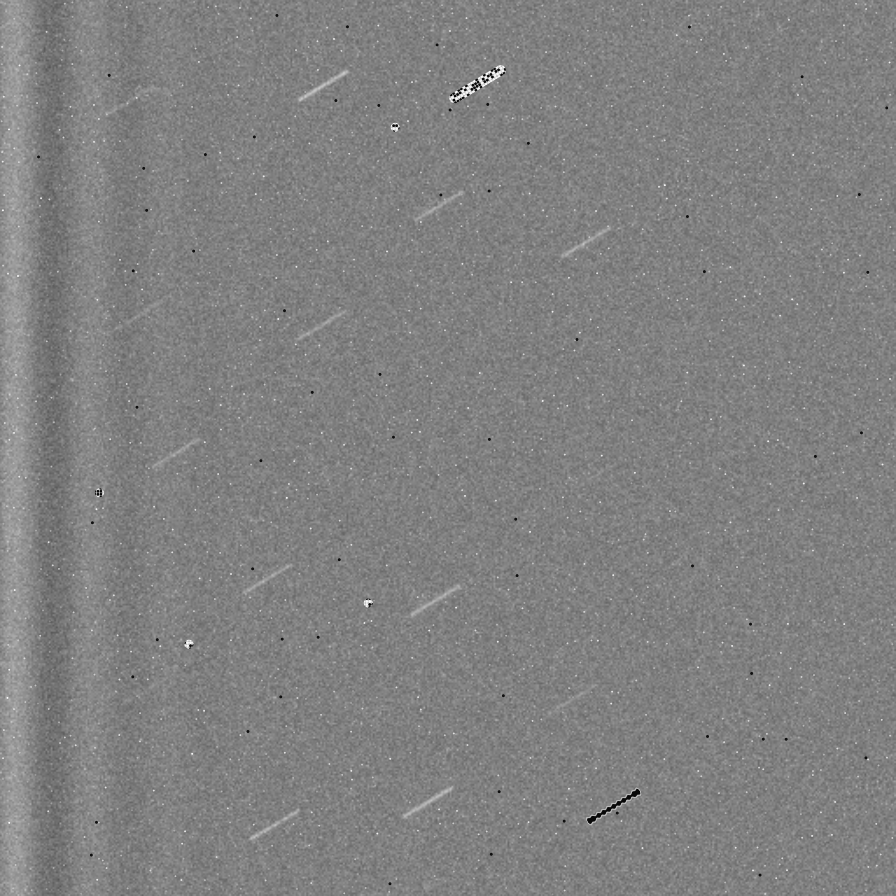
Reproduce this texture procedurally as a Shadertoy shader.

```glsl
// Grainy grey sensor frame: ringing bands at the left, slanted star trails, hot and dead specks.

#define BASE_GREY    0.497
#define GRAIN_CELLS  512.0
#define GRAIN_AMOUNT 0.042
#define BAND_AMOUNT  0.13
#define BAND_PERIOD  0.085
#define BAND_DECAY   0.078
#define HOT_CELLS    80.0
#define DEAD_CELLS   15.0
#define TRAIL_COUNT  14
#define TRAIL_DIR    vec2(0.857, 0.515)
#define TRAIL_HALF   0.030
#define TAU          6.28318

// Integer hash: three values in 0..1 per cell and layer
vec3 hash3(vec2 cell, int layer) {
    uvec3 v = uvec3(ivec3(ivec2(cell), layer)) * 1664525u + 1013904223u;
    v.x += v.y * v.z; v.y += v.z * v.x; v.z += v.x * v.y;
    v ^= v >> 16u;
    v.x += v.y * v.z; v.y += v.z * v.x; v.z += v.x * v.y;
    return vec3(v >> 8u) / 16777216.0;
}

// Bell-shaped grain value with a few bright outliers
float grainAt(vec2 cell) {
    vec3 h = hash3(cell, 1);
    float bell = 2.0 * (h.x + h.y + h.z - 1.5);
    return GRAIN_AMOUNT * bell + 0.17 * pow(hash3(cell, 2).x, 45.0);
}

// Grain interpolated between cell centres
float grain(vec2 p) {
    vec2 g = p * GRAIN_CELLS - 0.5, i = floor(g), f = g - i;
    vec2 e = vec2(1.0, 0.0);
    return mix(mix(grainAt(i), grainAt(i + e), f.x),
               mix(grainAt(i + e.yx), grainAt(i + e.xx), f.x), f.y);
}

// Soft coverage of a shape from its signed distance
float cover(float dist, float px) {
    return 1.0 - smoothstep(-0.6 * px, 0.6 * px, dist);
}

// Coordinates along and across the trail direction
vec2 trailSpace(vec2 d) {
    return vec2(dot(d, TRAIL_DIR), dot(d, vec2(-TRAIL_DIR.y, TRAIL_DIR.x)));
}

float capsule(vec2 q, float halfLength) {
    return length(vec2(max(abs(q.x) - halfLength, 0.0), q.y));
}

// One randomly placed dot per cell: x is coverage, y is a random strength
vec2 scatterDots(vec2 p, float cells, float radius, int layer, float px) {
    vec2 cell = floor(p * cells);
    vec3 h = hash3(cell, layer);
    vec2 centre = (cell + 0.15 + 0.7 * h.xy) / cells;
    return vec2(cover(length(p - centre) - radius, px), h.z);
}

// Hard black and white speckle filling the saturated marks
float speckle(vec2 q, float px) {
    vec2 g = q * 300.0;
    vec2 cell = floor(g), f = fract(g) - 0.5;
    float dot1 = cover(length(f) / 300.0 - 0.0015, px);
    float flip = step(0.42, hash3(cell + 500.0, 7).x);
    return mix(0.72, mix(0.04, 0.97, flip), dot1);
}

void mainImage(out vec4 fragColor, in vec2 fragCoord) {
    vec2 p = fragCoord / iResolution.y;
    float px = 1.0 / iResolution.y;

    // Base tone and damped vertical bands
    float grey = BASE_GREY;
    grey += BAND_AMOUNT * exp(-p.x / BAND_DECAY) * cos(TAU * (p.x - 0.018) / BAND_PERIOD);

    // Pale star trails of varied strength
    for (int i = 1; i <= TRAIL_COUNT; i++) {
        vec3 h = hash3(vec2(i, 3), 4);
        vec2 spread = fract(0.5 + float(i) * vec2(0.7549, 0.5698));
        vec2 centre = vec2(0.15, 0.03) + vec2(0.63, 0.94) * spread + 0.05 * (h.xy - 0.5);
        float d = capsule(trailSpace(p - centre), TRAIL_HALF);
        grey += (0.04 + 0.19 * h.z * h.z) * exp(-pow(d / (0.0017 + 0.0008 * h.z), 2.0));
    }

    grey += grain(p);

    // Hot and dead specks
    vec2 hot = scatterDots(p, HOT_CELLS, 0.0010, 5, px);
    grey += hot.x * 0.42 * pow(hot.y, 5.0);
    vec2 dead = scatterDots(p, DEAD_CELLS, 0.0016, 6, px);
    grey = mix(grey, 0.06, dead.x * step(0.70, dead.y));

    // Speckled trail and small speckled spots
    vec2 q = trailSpace(p - vec2(0.533, 0.906));
    grey = mix(grey, speckle(q, px), cover(capsule(q, TRAIL_HALF) - 0.0058, px));
    vec2 spots[4] = vec2[4](vec2(0.111, 0.450), vec2(0.211, 0.281),
                            vec2(0.411, 0.327), vec2(0.441, 0.858));
    for (int i = 0; i < 4; i++) {
        vec2 d = p - spots[i];
        grey = mix(grey, speckle(d + float(i) * 0.1, px), cover(length(d) - 0.0050, px));
    }

    // Black beaded trail with a pale rim
    q = trailSpace(p - vec2(0.685, 0.100));
    float bead = 0.0019 + 0.0008 * cos(TAU * q.x / 0.0065);
    bead += 0.0014 * smoothstep(0.024, 0.029, abs(q.x));
    float line = capsule(q, TRAIL_HALF) - bead;
    grey = mix(grey, 0.80, 0.75 * cover(line - 0.0016, px));
    grey = mix(grey, 0.03, cover(line, px));

    fragColor = vec4(vec3(clamp(grey, 0.0, 1.0)), 1.0);
}
```
